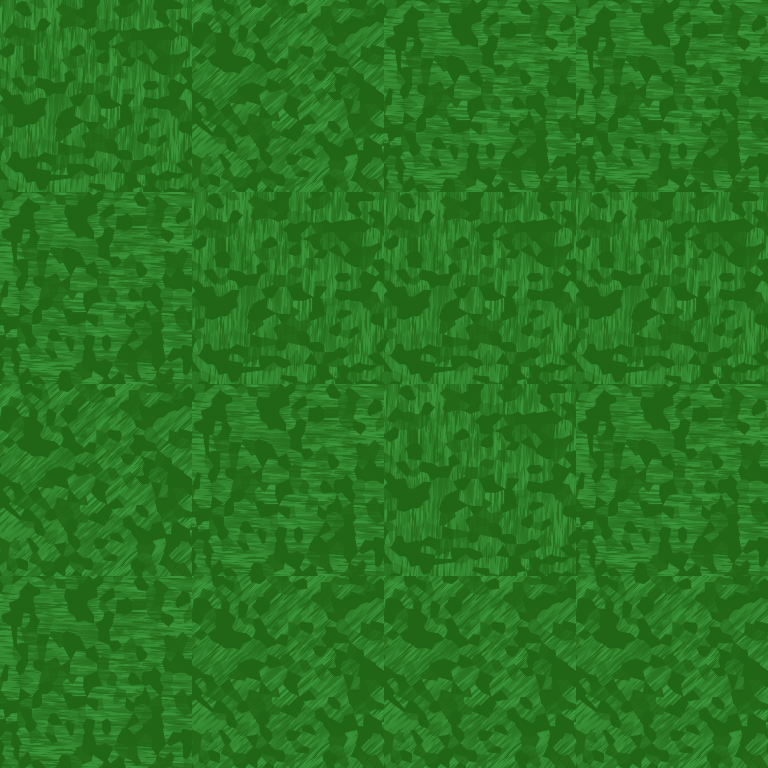
Write a WebGL 1 fragment shader that draws this texture.

```glsl
precision highp float;
// Woven grass carpet: a 4 by 4 set of square tiles, each turned to one of three directions.
// Every tile layers tapered fibres with hashed shades, then covers them with
// angular Voronoi patches, some solid dark and some translucent.
uniform vec2 u_resolution;

float hash(vec2 p) {
  vec3 q = fract(vec3(p.xyx) * 0.1031);
  q += dot(q, q.yzx + 33.33);
  return fract((q.x + q.y) * q.z);
}

vec2 hash2(vec2 p) {
  return vec2(hash(p), hash(p + 71.7));
}

float noise(vec2 p) {
  vec2 i = floor(p), f = fract(p);
  f *= f * (3.0 - 2.0 * f);
  return mix(mix(hash(i), hash(i + vec2(1.0, 0.0)), f.x),
             mix(hash(i + vec2(0.0, 1.0)), hash(i + 1.0), f.x), f.y);
}

// Eighth turns per tile: 0 level, 1 diagonal, 2 upright
float tileTurn(vec2 tile) {
  vec4 row = tile.y < 1.0 ? vec4(0.0, 1.0, 1.0, 1.0)
           : tile.y < 2.0 ? vec4(1.0, 0.0, 2.0, 0.0)
           : tile.y < 3.0 ? vec4(0.0, 2.0, 2.0, 2.0)
                          : vec4(2.0, 1.0, 0.0, 0.0);
  return tile.x < 1.0 ? row.x : tile.x < 2.0 ? row.y : tile.x < 3.0 ? row.z : row.w;
}

// Overlapping lens-shaped strands running along x
float fibres(vec2 p, float pixel) {
  float shade = 0.5;
  for (int i = 0; i < 5; i++) {
    float layer = float(i);
    vec2 q = p;
    q.y += q.x * (layer - 2.0) * 0.025 + layer * 0.137;
    q *= vec2(8.0, 85.0);
    float row = floor(q.y);
    q.x += 7.0 * hash(vec2(row + 200.0, layer + 3.0));
    vec2 id = vec2(floor(q.x) + 50.0, row + 200.0 + layer * 311.0);
    float along = fract(q.x) * 2.0 - 1.0;
    float halfWidth = 0.5 * (1.0 - along * along);
    float edge = halfWidth - abs(fract(q.y) - 0.5);
    float blur = pixel * 85.0 * 0.5;
    float cover = smoothstep(-blur, blur, edge);
    shade = mix(shade, 0.15 + 0.95 * hash(id), cover);
  }
  return shade;
}

// Zero is a solid patch, one leaves the fibres bare
float patchTone(vec2 id) {
  return smoothstep(0.29, 0.62, hash(id + 137.0));
}

// Voronoi patches, a little longer across the fibres
float patches(vec2 p, float pixel) {
  vec2 q = p * vec2(20.0, 16.0) + 40.0;
  vec2 cell = floor(q);
  vec2 nearId = cell, nextId = cell, nearPoint = q, nextPoint = q;
  float nearDist = 9.0, nextDist = 9.0;
  for (int y = -1; y <= 1; y++) {
    for (int x = -1; x <= 1; x++) {
      vec2 id = cell + vec2(float(x), float(y));
      vec2 point = id + hash2(id);
      float d = dot(point - q, point - q);
      if (d < nearDist) {
        nextDist = nearDist; nextId = nearId; nextPoint = nearPoint;
        nearDist = d; nearId = id; nearPoint = point;
      } else if (d < nextDist) {
        nextDist = d; nextId = id; nextPoint = point;
      }
    }
  }
  float edge = (nextDist - nearDist) / (2.0 * max(length(nextPoint - nearPoint), 0.01));
  float blur = pixel * 18.0 * 0.6;
  return mix(patchTone(nextId), patchTone(nearId), smoothstep(-blur, blur, edge));
}

void main() {
  float side = min(u_resolution.x, u_resolution.y);
  vec2 grid = 4.0 * gl_FragCoord.xy / side;
  float pixel = 4.0 / side;

  // Turn the tile so its fibres lie along x
  float angle = tileTurn(floor(grid)) * 0.785398;
  vec2 local = fract(grid) - 0.5;
  vec2 dir = vec2(cos(angle), sin(angle));
  vec2 p = vec2(dot(local, dir), dot(local, vec2(-dir.y, dir.x)));

  float strand = fibres(p, pixel) * (0.82 + 0.36 * noise(p * 6.0 + 20.0));
  float light = strand * patches(p, pixel);

  vec3 darkGreen = vec3(0.13, 0.40, 0.085);
  vec3 brightGreen = vec3(0.22, 0.575, 0.22);
  gl_FragColor = vec4(mix(darkGreen, brightGreen, clamp(light, 0.0, 1.1)), 1.0);
}
```
